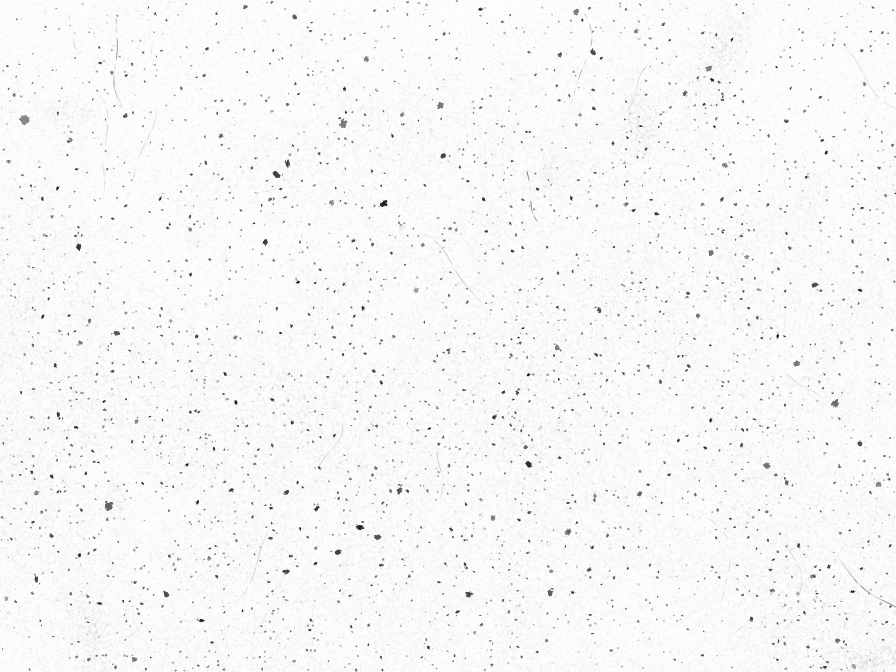
Write a Shadertoy shader that draws this texture.

```glsl
// White paper strewn with fine dust, dark specks, faint smudges and thin hairs.

const vec3 PAPER = vec3(0.997);
const vec3 INK = vec3(0.10);
const float GRAIN_CELLS = 384.0;
const int HAIRS = 18;
const int SMUDGES = 9;

// Sine-free hashes
float hash1(vec2 p) {
    vec3 q = fract(p.xyx * 0.1031);
    q += dot(q, q.yzx + 33.33);
    return fract((q.x + q.y) * q.z);
}

vec3 hash3(vec2 p) {
    vec3 q = fract(p.xyx * vec3(0.1031, 0.1030, 0.0973));
    q += dot(q, q.yxz + 33.33);
    return fract((q.xxy + q.yzz) * q.zyx);
}

mat2 rotation(float angle) {
    float c = cos(angle), s = sin(angle);
    return mat2(c, s, -s, c);
}

float valueNoise(vec2 p) {
    vec2 i = floor(p), f = fract(p);
    f = f * f * (3.0 - 2.0 * f);
    float low = mix(hash1(i), hash1(i + vec2(1, 0)), f.x);
    float high = mix(hash1(i + vec2(0, 1)), hash1(i + vec2(1, 1)), f.x);
    return mix(low, high, f.y);
}

// Soft coverage of a shape from its signed distance
float coverage(float dist, float pixel) {
    return clamp(0.5 - dist / pixel, 0.0, 1.0);
}

// One ragged speck in some cells of a grid; radii are in canvas heights
float specks(vec2 p, float cells, float density, vec2 radii, vec2 shade, float seed, float pixel) {
    vec2 id = floor(p * cells);
    vec3 place = hash3(id + seed);
    vec3 look = hash3(id + seed + 57.3);
    float radius = mix(radii.x, radii.y, look.x * look.x);
    float margin = min(radius * 1.6 * cells, 0.45);
    vec2 centre = (id + mix(vec2(margin), vec2(1.0 - margin), place.xy)) / cells;
    vec2 q = rotation(look.z * 6.283) * (p - centre);
    q.x /= mix(1.0, 1.6, look.y);
    float ragged = (valueNoise(q / radius * 2.0 + id) - 0.5) * radius * 0.8;
    float shape = coverage(length(q) - radius + ragged, pixel);
    return shape * mix(shade.x, shade.y, look.y) * step(place.z, density);
}

// Thin bent fibre that breaks up and fades towards its ends
float hair(vec2 p, vec2 centre, float angle, float halfLength, float bend, float pixel) {
    vec2 q = rotation(angle) * (p - centre);
    float t = q.x / halfLength;
    float curve = halfLength * (bend * t * t + 0.07 * sin(t * 4.0 + bend * 9.0));
    float slope = 2.0 * bend * t + 0.28 * cos(t * 4.0 + bend * 9.0);
    float dist = abs(q.y - curve) / sqrt(1.0 + slope * slope) - 0.0008;
    float breaks = smoothstep(0.1, 0.75, valueNoise(vec2(q.x * 130.0, angle * 20.0)));
    return coverage(dist, pixel) * breaks * (1.0 - smoothstep(0.5, 1.0, abs(t)));
}

float hairs(vec2 p, float aspect, float pixel) {
    float ink = 0.0;
    for (int i = 0; i < HAIRS; i++) {
        vec3 place = hash3(vec2(float(i), 4.7));
        vec3 look = hash3(vec2(float(i), 91.2));
        float angle = 1.57 + (place.z - 0.5) * 2.0;
        float strength = mix(0.15, 0.6, look.z * look.z);
        vec2 centre = place.xy * vec2(aspect, 1.0);
        float halfLength = mix(0.025, 0.11, look.x);
        ink = max(ink, strength * hair(p, centre, angle, halfLength, look.y - 0.5, pixel));
    }
    return ink;
}

// Small patches where the dust lies thicker
float smudges(vec2 p, float aspect) {
    float sum = 0.0;
    for (int i = 0; i < SMUDGES; i++) {
        vec3 place = hash3(vec2(float(i), 23.9));
        vec2 q = rotation(place.z * 6.283) * (p - place.xy * vec2(aspect, 1.0));
        q /= mix(0.015, 0.04, place.z) * vec2(1.5, 0.7);
        sum += exp(-dot(q, q)) * mix(0.5, 1.5, place.z);
    }
    return sum;
}

void mainImage(out vec4 fragColor, in vec2 fragCoord) {
    float pixel = 1.0 / iResolution.y;
    float aspect = iResolution.x * pixel;
    vec2 p = fragCoord * pixel;

    // Uneven dust, a little thinner near the top
    float cloud = 0.6 * valueNoise(p * 5.0) + 0.4 * valueNoise(p * 17.0 + 9.0);
    float dust = mix(0.55, 1.45, cloud) * mix(1.1, 0.8, smoothstep(0.5, 1.0, p.y));
    float grain = -log(max(valueNoise(p * GRAIN_CELLS - 0.5), 0.002));
    float ink = grain * 0.021 * (dust + 1.2 * smudges(p, aspect));

    // Specks from pinpoints to rare flakes
    ink = max(ink, specks(p, 110.0, 0.13 * dust, vec2(0.0008, 0.0016), vec2(0.15, 0.85), 3.0, pixel));
    ink = max(ink, specks(p, 73.0, 0.10 * dust, vec2(0.0011, 0.0021), vec2(0.25, 1.0), 211.0, pixel));
    ink = max(ink, specks(p, 31.0, 0.09 * dust, vec2(0.0018, 0.0040), vec2(0.4, 0.95), 407.0, pixel));
    ink = max(ink, specks(p, 9.0, 0.11, vec2(0.0035, 0.0075), vec2(0.5, 0.85), 619.0, pixel));
    ink = max(ink, hairs(p, aspect, pixel));

    fragColor = vec4(mix(PAPER, INK, clamp(ink, 0.0, 1.0)), 1.0);
}
```
